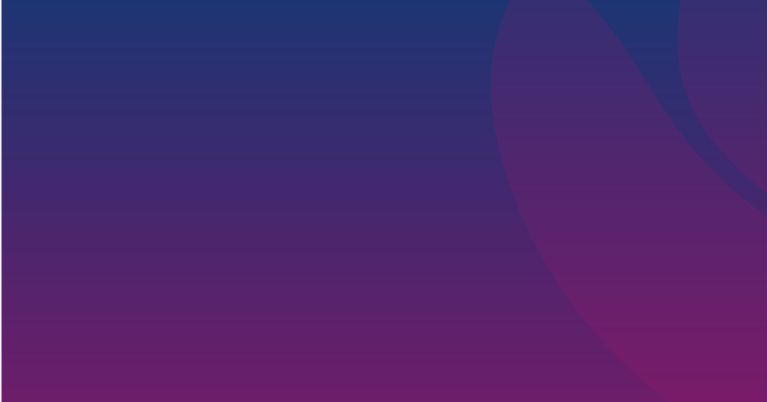
Reproduce this background procedurally as a Shadertoy shader.

```glsl
#define ASPECT 1.9104
#define TOP_BLUE vec3(0.114, 0.206, 0.450)
#define MIDDLE_VIOLET vec3(0.268, 0.155, 0.433)
#define BOTTOM_PLUM vec3(0.428, 0.115, 0.410)
#define VEIL_PINK vec3(0.750, 0.060, 0.415)
#define VEIL_ALPHA 0.15
#define MARGIN_COLOR vec3(0.96, 0.95, 0.98)
#define LEFT_MARGIN 0.0020
#define RIGHT_MARGIN 0.0011

// Smooth coverage of the side where the value is positive
float cover(float side) {
    return clamp(0.5 + side / max(fwidth(side), 1e-5), 0.0, 1.0);
}

// Curves give a horizontal place for each depth below the top edge
float petalLeft(float depth) {
    float u = depth - 0.211;
    return 1.221 + u * u * (0.88 - 0.7 * u + 0.615 * u * u);
}

float petalRight(float depth) {
    float u = depth - 0.305;
    return 1.46 + depth * (0.702 + 2.4 * u * u);
}

float cornerLeft(float depth) {
    float u = depth - 0.1;
    return 1.685 + u * u * (0.95 + 2.4 * u - 2.2 * u * u);
}

// Vertical gradient through three colours
vec3 backdrop(float depth) {
    vec3 upper = mix(TOP_BLUE, MIDDLE_VIOLET, clamp(2.0 * depth, 0.0, 1.0));
    return mix(upper, BOTTOM_PLUM, clamp(2.0 * depth - 1.0, 0.0, 1.0));
}

void mainImage(out vec4 fragColor, in vec2 fragCoord) {
    vec2 uv = fragCoord / iResolution.xy;
    float depth = 1.0 - uv.y;
    float x = uv.x * ASPECT;
    vec3 color = backdrop(depth);

    // Large petal and corner lobe share one translucent veil
    float petal = cover(x - petalLeft(depth)) * cover(petalRight(depth) - x);
    float corner = cover(x - cornerLeft(depth));
    color = mix(color, VEIL_PINK, VEIL_ALPHA * max(petal, corner));

    // Hairline pale margins, the left one wider
    float margin = max(cover(LEFT_MARGIN - uv.x), cover(uv.x - 1.0 + RIGHT_MARGIN));
    color = mix(color, MARGIN_COLOR, margin);

    fragColor = vec4(color, 1.0);
}
```
